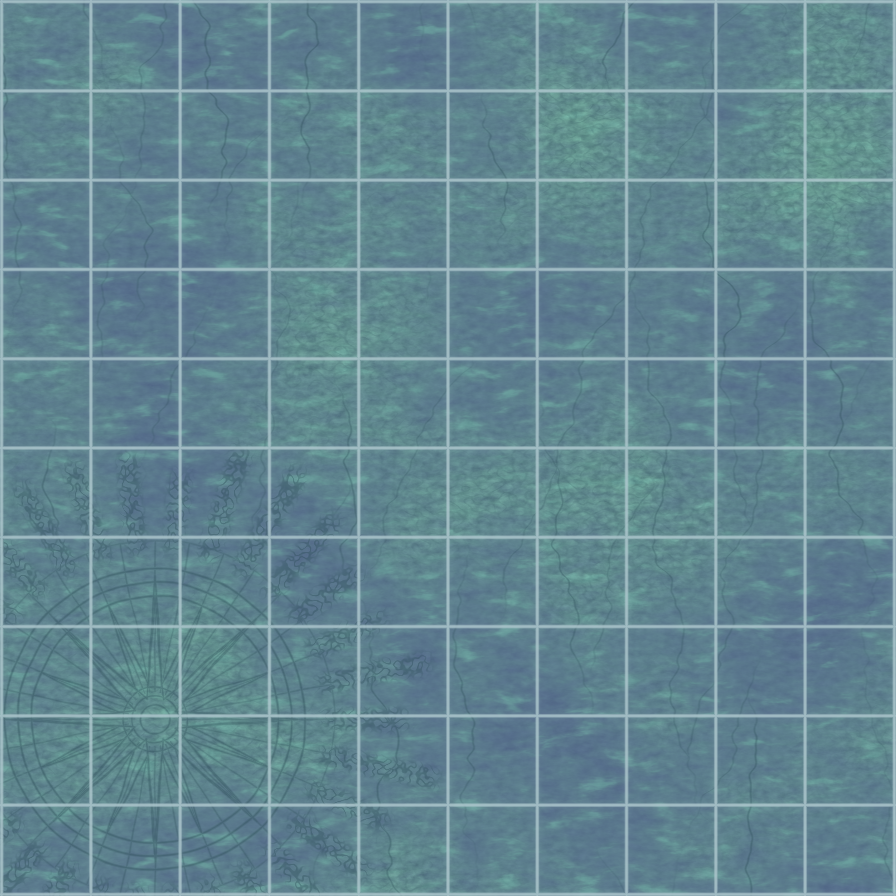
Give the GLSL for this texture, as a Shadertoy shader.

```glsl
// A sea chart: a pale 10 by 10 grid over rippled blue-green water.
// Stretched gradient noise makes the water; faint ink adds winding rivers,
// engraved flecks and a compass rose with scrollwork, from distance functions.

#define CELLS 10.0
#define LINE_HALF 0.0018
#define LINE_OPACITY 0.84
#define RIPPLE 0.60
#define GRAIN 0.075
#define INK_OPACITY 0.42
#define ROSE_CENTER vec2(0.173, 0.197)
#define ROSE_RADIUS 0.168
#define DEEP vec3(0.335, 0.430, 0.545)
#define SHOAL vec3(0.420, 0.645, 0.575)
#define INK vec3(0.160, 0.290, 0.330)
#define GRID vec3(0.680, 0.780, 0.805)

const float TAU = 6.2831853;
const vec3 FOAM = vec3(0.430, 0.660, 0.640);

vec2 hash2(vec2 cell) {
    vec3 p = fract(cell.xyx * vec3(0.1031, 0.1030, 0.0973));
    p += dot(p, p.yzx + 33.33);
    return fract((p.xx + p.yz) * p.zy);
}

float corner(vec2 cell, vec2 offset) {
    return dot(2.0 * hash2(cell) - 1.0, offset);
}

float gradientNoise(vec2 p) {
    vec2 i = floor(p), f = fract(p), e = vec2(1.0, 0.0);
    vec2 u = f * f * f * (f * (f * 6.0 - 15.0) + 10.0);
    return mix(mix(corner(i, f), corner(i + e, f - e), u.x),
               mix(corner(i + e.yx, f - e.yx), corner(i + 1.0, f - 1.0), u.x), u.y);
}

float fbm(vec2 p) {
    float sum = 0.0, gain = 1.0;
    for (int i = 0; i < 4; i++) {
        sum += gain * gradientNoise(p);
        p = p * 2.03 + 17.3;
        gain *= 0.5;
    }
    return sum;
}

float stroke(float dist, float halfWidth) {
    float soft = max(0.75 / min(iResolution.x, iResolution.y), 0.0014);
    return 1.0 - smoothstep(halfWidth - soft, halfWidth + soft, dist);
}

float segment(vec2 p, vec2 a, vec2 b) {
    vec2 ab = b - a;
    return length(p - a - ab * clamp(dot(p - a, ab) / dot(ab, ab), 0.0, 1.0));
}

// Position relative to the nearest of n spokes: x along it, y across it.
vec2 foldSpoke(float r, float angle, float n) {
    float a = (fract(angle / TAU * n + 0.5) - 0.5) * TAU / n;
    return r * vec2(cos(a), sin(a));
}

float compassRose(vec2 p) {
    p += 0.0025 * vec2(gradientNoise(p * 22.0), gradientNoise(p * 22.0 + 9.0));
    float r = length(p), angle = atan(p.y, p.x), ink = 0.0;
    // Rings: a small hub and a banded rim
    for (float k = 0.0; k < 3.0; k++) {
        ink = max(ink, stroke(abs(r - 0.016 - 0.010 * k), 0.0009));
        ink = max(ink, stroke(abs(r - ROSE_RADIUS * (1.0 - 0.09 * k)), 0.0011));
    }
    ink = max(ink, 0.7 * stroke(abs(r - ROSE_RADIUS * 1.19), 0.0008));
    // Rays and nested star points
    vec2 ray = foldSpoke(r, angle, 32.0);
    ink = max(ink, 0.8 * stroke(abs(ray.y), 0.0008) * step(0.03, r) * step(r, ROSE_RADIUS * 1.19));
    for (float k = 0.0; k < 2.0; k++) {
        float points = 8.0 * (k + 1.0), halfAngle = 0.5 * TAU / points;
        vec2 q = foldSpoke(r, angle, points);
        vec2 valley = (0.024 + 0.016 * k) * vec2(cos(halfAngle), sin(halfAngle));
        vec2 tip = vec2(ROSE_RADIUS * (0.95 - 0.13 * k), 0.0);
        ink = max(ink, stroke(segment(vec2(q.x, abs(q.y)), valley, tip), 0.0010));
    }
    // Radial scrollwork outside the rim
    float spoke = mod(floor(angle / TAU * 30.0 + 0.5), 30.0);
    vec2 q = foldSpoke(r, angle, 30.0), jitter = hash2(vec2(spoke, 7.0));
    float curl = abs(gradientNoise(q * vec2(120.0, 140.0) + spoke * 13.0));
    float band = smoothstep(0.175, 0.20, r) * (1.0 - smoothstep(0.0, 0.03, r - 0.25 - 0.06 * jitter.x));
    band *= 1.0 - smoothstep(0.006, 0.018, abs(q.y));
    return max(ink, 0.85 * band * (1.0 - smoothstep(0.03, 0.17, curl)));
}

// Long main courses alternate with fainter ones that lean the other way.
float rivers(vec2 uv) {
    float ink = 0.0;
    for (float i = 0.0; i < 18.0; i++) {
        vec2 jitter = hash2(vec2(i, 3.0));
        float minor = mod(i, 2.0), lean = mix(0.06 + 0.12 * jitter.y, -0.5 * jitter.y, minor);
        float course = 0.02 + 0.056 * i + 0.04 * jitter.x + lean * (0.6 - uv.y);
        course += 0.05 * fbm(vec2(uv.y * 7.0, i * 5.3)) + 0.006 * gradientNoise(vec2(uv.y * 75.0, i * 9.1));
        float fade = smoothstep(-0.2 + 0.15 * minor, 0.15, gradientNoise(vec2(uv.y * 4.0, i * 3.7)));
        ink = max(ink, fade * (1.0 - 0.35 * minor) * stroke(abs(uv.x - course), 0.0010));
    }
    return ink * smoothstep(0.17, 0.26, distance(uv, ROSE_CENTER));
}

void mainImage(out vec4 fragColor, in vec2 fragCoord) {
    vec2 uv = fragCoord / iResolution.xy;
    vec2 lattice = (0.5 + (uv - 0.5) * (1.0 + 2.0 * LINE_HALF)) * CELLS;
    vec2 fromRose = uv - ROSE_CENTER;

    // Depth: drifting clouds, broad shoals and a slight tint per cell
    float depth = 0.33 + 0.48 * fbm(uv * 4.2 + 2.7) + 0.20 * exp(-dot(fromRose, fromRose) / 0.016);
    for (float i = 0.0; i < 3.0; i++) {
        vec2 d = uv - vec2(0.39 + 0.26 * i, 0.76 + 0.135 * sin(2.0 * i - 1.2));
        depth += 0.32 * exp(-dot(d, d) / 0.012);
    }
    depth += 0.06 * (hash2(floor(lattice)).x - 0.5);
    float land = smoothstep(0.2, 0.7, depth);

    // Water: long ripples, foam crests and fine grain
    vec2 warped = uv + 0.012 * vec2(0.0, gradientNoise(uv * 14.0));
    float ripple = fbm(warped * vec2(22.0, 66.0));
    float grain = fbm(uv * vec2(85.0, 150.0));
    vec3 color = mix(DEEP, SHOAL, clamp(depth + RIPPLE * 0.5 * ripple, 0.0, 1.0));
    color = mix(color, FOAM, RIPPLE * smoothstep(0.12, 0.65, ripple));
    color += GRAIN * grain * (0.5 + land) * vec3(0.8, 1.1, 0.8);

    // Ink: engraved flecks on the shoals, rivers and the rose
    float fleck = 1.0 - smoothstep(0.02, 0.14, abs(gradientNoise(uv * vec2(75.0, 105.0) + 31.0)));
    float ink = max(0.30 * fleck * land, 0.85 * rivers(uv));
    ink = max(ink, compassRose(fromRose));
    color = mix(color, INK, INK_OPACITY * ink);

    // Grid with a faint halo
    vec2 gap = abs(fract(lattice + 0.5) - 0.5) / CELLS;
    float edge = min(gap.x, gap.y);
    color = mix(color, GRID, max(LINE_OPACITY * stroke(edge, LINE_HALF), 0.15 * exp(-edge / 0.003)));
    fragColor = vec4(color, 1.0);
}
```
